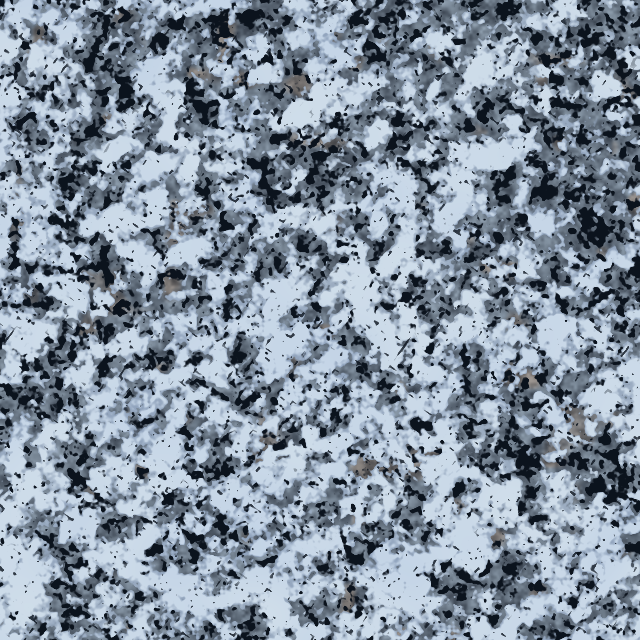
Give the GLSL for this texture, as a three.js fragment shader.

```glsl
varying vec2 vUv;

float hash(vec2 p) {
  vec3 q = fract(vec3(p.xyx) * 0.1031);
  q += dot(q, q.yzx + 33.33);
  return fract((q.x + q.y) * q.z);
}

mat2 rotation(float angle) {
  float c = cos(angle), s = sin(angle);
  return mat2(c, s, -s, c);
}

// Value noise from -1 to 1, turned by its seed to hide the lattice
float grain(vec2 p, float frequency, float seed) {
  p = rotation(seed * 1.7) * p * frequency + seed * 37.3 + 200.0;
  vec2 cell = floor(p);
  vec2 f = fract(p);
  f = f * f * (3.0 - 2.0 * f);
  float low = mix(hash(cell), hash(cell + vec2(1.0, 0.0)), f.x);
  float high = mix(hash(cell + vec2(0.0, 1.0)), hash(cell + vec2(1.0)), f.x);
  return 2.0 * mix(low, high, f.y) - 1.0;
}

// Scattered large crystals, most of them leaning to the upper right
float crystals(vec2 p) {
  p *= 11.0;
  float cover = 0.0;
  for (int y = -1; y <= 1; y++) {
    for (int x = -1; x <= 1; x++) {
      vec2 cell = floor(p) + vec2(float(x), float(y));
      float pick = hash(cell + 71.0);
      vec2 center = cell + vec2(hash(cell + 13.0), hash(cell + 47.0));
      vec2 d = rotation(-0.55 + 1.1 * (hash(cell + 91.0) - 0.5)) * (p - center);
      float reach = length(d / (vec2(0.36, 0.19) * (0.7 + 0.5 * pick)));
      cover = max(cover, step(0.62, pick) * (1.0 - smoothstep(0.65, 1.15, reach)));
    }
  }
  return cover;
}

void main() {
  // Ragged outlines and a slight diagonal stretch
  vec2 warp = vec2(grain(vUv, 75.0, 1.0), grain(vUv, 75.0, 2.0));
  vec2 p = vUv + 0.0045 * warp;
  vec2 stretched = rotation(-0.5) * p * vec2(0.95, 1.0);
  stretched.x *= 0.85;

  // Feldspar field: positive is pale, negative is grey
  float feldspar = 0.8 * grain(stretched, 27.0, 3.0)
                 + 0.9 * grain(stretched, 54.0, 4.0)
                 + 0.7 * grain(p, 105.0, 5.0)
                 + 0.4 * grain(vUv, 205.0, 6.0);
  feldspar += 0.22 * (1.0 - vUv.x - vUv.y) + 0.13 * grain(vUv, 5.0, 7.0);
  float crystal = crystals(p);
  feldspar += 0.75 * crystal;

  // Mica field: dark flecks gathered in the grey parts
  float mica = 0.8 * grain(p, 70.0, 8.0)
             + 1.0 * grain(p, 120.0, 9.0)
             + 0.5 * grain(vUv, 220.0, 10.0)
             - 0.75 * feldspar;

  // Grey quartz with rare rusty stains
  float smoke = 0.5 + 0.5 * grain(p, 85.0, 11.0) + 0.25 * grain(vUv, 190.0, 12.0);
  vec3 quartz = mix(vec3(0.27, 0.31, 0.36), vec3(0.52, 0.58, 0.64), smoke);
  float rust = smoothstep(0.5, 0.9, grain(p, 24.0, 13.0));
  quartz *= mix(vec3(1.0), vec3(1.14, 0.98, 0.86), rust);

  // Pale feldspar, cloudy near its rims
  float cloud = 0.25 * grain(p, 60.0, 14.0) + 0.12 * grain(vUv, 230.0, 15.0);
  vec3 pale = mix(vec3(0.59, 0.66, 0.75), vec3(0.79, 0.85, 0.91),
                  smoothstep(-0.12, 0.58, feldspar + cloud));
  pale += 0.025 * grain(vUv, 12.0, 16.0) * vec3(1.0, 0.8, 0.3);

  vec3 color = mix(quartz, pale, smoothstep(-0.25, 0.03, feldspar));

  // Black mica and fine pepper specks
  vec3 black = vec3(0.045, 0.075, 0.115);
  color = mix(color, black, smoothstep(0.55, 1.08, mica));
  float pepper = smoothstep(0.68, 0.88, grain(vUv, 165.0, 17.0));
  color = mix(color, black, 0.8 * pepper * (1.0 - 0.6 * crystal));

  gl_FragColor = vec4(color, 1.0);
}
```
